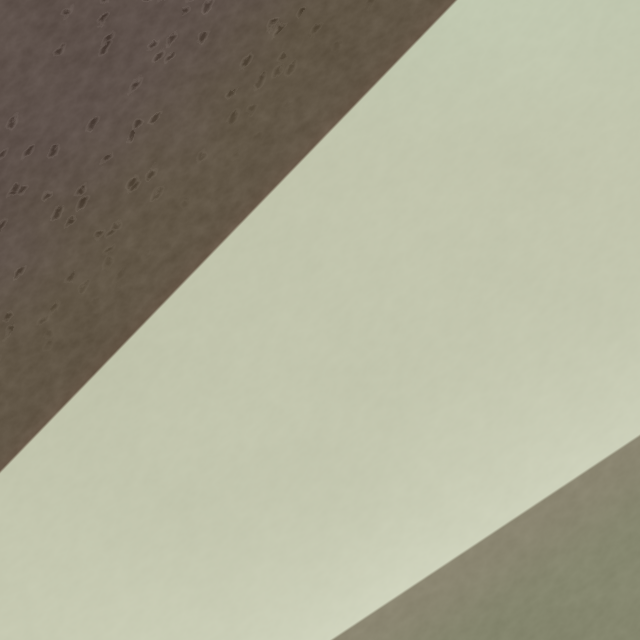
Write a WebGL 2 fragment shader that draws this background.

```glsl
#version 300 es
precision highp float;
// A pale diagonal band of plaster between a dark rough wall and an olive corner.
// Two signed line distances split the canvas; gradients follow those distances,
// and cellular noise with layered sines adds the grain, mottling and pits.

#define EDGE_SOFTNESS 0.0026
#define GRAIN_SCALE 75.0
#define PIT_SCALE 42.0
#define PIT_DENSITY 0.20
#define DARK_GRAIN 0.050
#define PALE_GRAIN 0.014
#define OLIVE_GRAIN 0.030
#define GLOW_WIDTH 0.15

uniform vec2 u_resolution;
out vec4 outColor;

vec2 hash2(vec2 p) {
    vec3 q = fract(vec3(p.xyx) * vec3(0.1031, 0.1030, 0.0973));
    q += dot(q, q.yzx + 33.33);
    return fract((q.xx + q.yz) * q.zy);
}

// x: distance to the nearest cell point, y: random value of that cell
vec2 cellular(vec2 p) {
    vec2 cell = floor(p);
    vec2 nearest = vec2(9.0, 0.0);
    for (int j = -1; j <= 1; j++) {
        for (int i = -1; i <= 1; i++) {
            vec2 id = cell + vec2(i, j);
            vec2 rnd = hash2(id);
            float d = length(id + rnd - p);
            if (d < nearest.x) nearest = vec2(d, fract(rnd.x * 7.3 + rnd.y * 3.1));
        }
    }
    return nearest;
}

// Soft cloudy variation, roughly -1 to 1
float mottle(vec2 p) {
    float sum = 0.0, amp = 0.5;
    for (int i = 0; i < 5; i++) {
        sum += amp * sin(p.x + 1.3 * sin(p.y * 0.8)) * sin(p.y + 1.1 * sin(p.x * 0.7));
        p = mat2(0.8, 0.6, -0.6, 0.8) * p * 1.9 + 2.7;
        amp *= 0.65;
    }
    return sum;
}

// Signed distance to the line a-b, positive on its left
float lineSide(vec2 p, vec2 a, vec2 b) {
    vec2 dir = normalize(b - a);
    return dot(p - a, vec2(-dir.y, dir.x));
}

void main() {
    vec2 uv = gl_FragCoord.xy / u_resolution;
    float soft = max(EDGE_SOFTNESS, 0.7 / min(u_resolution.x, u_resolution.y));

    // Regions
    float wallSide = lineSide(uv, vec2(0.0, 0.262), vec2(0.7135, 1.0));
    float cornerSide = -lineSide(uv, vec2(0.518, 0.0), vec2(1.0, 0.320));

    // Surface texture, stretched along the band
    vec2 along = mat2(0.72, -0.69, 0.69, 0.72) * uv;
    float grain = cellular(along * GRAIN_SCALE * vec2(0.7, 1.2)).x - 0.5;
    float cloud = mottle(uv * 9.0);
    float fine = mottle(along * vec2(65.0, 95.0));

    // Pale band: greener at the top, lighter beside the corner
    vec3 pale = mix(vec3(0.757, 0.770, 0.675), vec3(0.755, 0.795, 0.700),
                    smoothstep(0.70, 1.05, uv.y) * (1.0 - 0.5 * uv.x));
    float glow = exp(-max(-cornerSide, 0.0) / GLOW_WIDTH);
    pale += vec3(0.048, 0.050, 0.058) * glow;
    pale += 0.012 * smoothstep(0.30, 0.0, uv.y);
    pale += 0.007 * cloud + PALE_GRAIN * (0.5 * grain + 0.4 * fine);

    // Dark wall: olive brown near its edge, mauve brown in the far corner
    vec3 wall = mix(vec3(0.385, 0.342, 0.280), vec3(0.370, 0.320, 0.295),
                    smoothstep(0.08, 0.34, wallSide + 0.05 * cloud));
    wall += vec3(0.025, 0.005, 0.005) * exp(-max(wallSide, 0.0) / 0.012);
    wall += DARK_GRAIN * (0.45 * grain + 0.45 * fine) + 0.012 * cloud;

    // Sparse pits with a lit rim
    vec2 pitUv = along * PIT_SCALE * vec2(0.75, 1.5) + 0.3 * fine;
    vec2 pit = cellular(pitUv);
    float sparse = step(pit.y, PIT_DENSITY) * smoothstep(0.03, 0.20, wallSide);
    wall -= 0.085 * sparse * smoothstep(0.30, 0.08, pit.x);
    wall += 0.030 * sparse * smoothstep(0.12, 0.0, abs(pit.x - 0.36));

    // Olive corner: browner along its edge
    vec3 corner = mix(vec3(0.545, 0.525, 0.445), vec3(0.525, 0.530, 0.435),
                      smoothstep(0.0, 0.14, cornerSide));
    corner += OLIVE_GRAIN * (0.5 * grain + 0.4 * fine) + 0.010 * cloud;

    vec3 color = mix(pale, wall, smoothstep(-soft, soft, wallSide));
    color = mix(color, corner, smoothstep(-soft, soft, cornerSide));
    outColor = vec4(clamp(color, 0.0, 1.0), 1.0);
}
```
